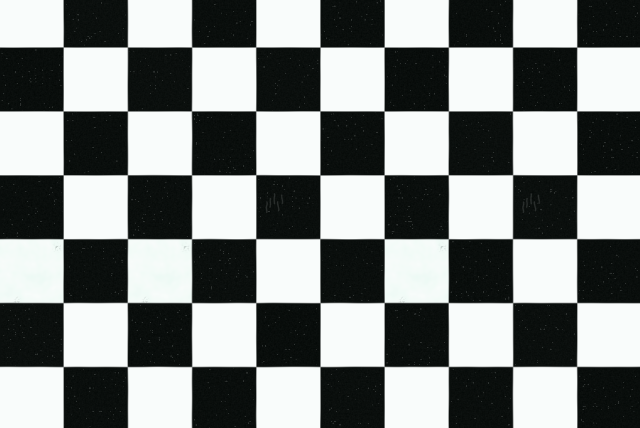
Reproduce this pattern procedurally as a Shadertoy shader.

```glsl
// Black and white checkerboard, ten columns by just under seven rows.
// The product of two signed triangle waves gives the soft-edged squares;
// noise adds grain and dust to the black, pale stains and scratches to a few tiles.

vec2 hash2(vec2 p) {
    vec3 q = fract(p.xyx * vec3(0.1031, 0.1030, 0.0973));
    q += dot(q, q.yzx + 33.33);
    return fract((q.xx + q.yz) * q.zy);
}

float gradientNoise(vec2 p) {
    vec2 i = floor(p), f = fract(p);
    vec2 u = f * f * f * (f * (f * 6.0 - 15.0) + 10.0);
    vec2 e = vec2(0, 1);
    float a = dot(hash2(i) * 2.0 - 1.0, f);
    float b = dot(hash2(i + e.yx) * 2.0 - 1.0, f - e.yx);
    float c = dot(hash2(i + e.xy) * 2.0 - 1.0, f - e.xy);
    float d = dot(hash2(i + e.yy) * 2.0 - 1.0, f - e.yy);
    return mix(mix(a, b, u.x), mix(c, d, u.x), u.y);
}

// Sparse round dust grains, at most one in each cell of a fine grid
float dust(vec2 p, float density) {
    vec2 id = floor(p), rnd = hash2(id + 71.0);
    float radius = 0.15 + 0.25 * rnd.y;
    float d = length(fract(p) - 0.4 - 0.2 * hash2(id + 13.0));
    return step(rnd.x, density) * smoothstep(radius + 0.25, radius - 0.1, d);
}

// A few short, wavering upright marks within one tile
float scratches(vec2 local, float pixel) {
    float marks = 0.0;
    for (float i = 0.0; i < 5.0; i++) {
        vec2 rnd = hash2(vec2(i, 5.0));
        vec2 q = local - vec2(0.16 + 0.06 * i, 0.5 + 0.16 * rnd.x);
        q.x += 0.03 * gradientNoise(vec2(q.y * 9.0, i * 3.7));
        q.y -= clamp(q.y, -0.04 - 0.06 * rnd.y, 0.06);
        marks += 0.6 * smoothstep(0.006 + pixel, 0.0, length(q));
    }
    return min(marks, 1.0);
}

void mainImage(out vec4 fragColor, in vec2 fragCoord) {
    // Tile coordinates, with a slight waver of the cut edges
    vec2 board = fragCoord / iResolution.xy * vec2(9.97, 6.70) + vec2(0.008, 0.044);
    float pixel = 6.70 / iResolution.y;
    board += 0.005 * vec2(gradientNoise(board * 2.3), gradientNoise(board * 2.3 + 40.0));
    vec2 tile = floor(board), local = fract(board);

    // Checker: equal signs of the two waves are white
    vec2 wave = 0.5 - abs(mod(board + 0.5, 2.0) - 1.0);
    vec2 side = clamp(wave / max(0.7 * pixel, 0.012), -1.0, 1.0);
    float white = 0.5 + 0.5 * side.x * side.y;
    float inset = min(abs(wave.x), abs(wave.y));

    // Black tiles: fine grain that fades at the rim, dust and scratches
    float grain = gradientNoise(board * 43.0) + 0.6 * gradientNoise(board * 21.0 + 9.0);
    float worn = smoothstep(0.0, 0.05, inset);
    vec3 black = vec3(0.038, 0.055, 0.048) + 0.008 * (hash2(tile).x - 0.5);
    black += worn * (0.028 * grain + 0.14 * dust(board * 38.0, 0.025));
    if (tile.y == 3.0 && (tile.x == 4.0 || tile.x == 8.0))
        black += 0.2 * scratches(local, pixel);

    // White tiles: three in one row carry a cool stain and two grey smudges
    vec3 paper = vec3(0.978, 0.988, 0.984);
    if (tile.y == 2.0 && (tile.x == 0.0 || tile.x == 2.0 || tile.x == 6.0)) {
        float cloud = gradientNoise(local * 4.0 + 3.0) + 0.5 * gradientNoise(local * 11.0);
        paper -= vec3(0.035, 0.006, 0.018) * clamp(0.7 + cloud, 0.0, 1.4);
        float smudge = smoothstep(0.10, 0.0, length(local - vec2(0.90, 0.87)))
                     + smoothstep(0.08, 0.0, length(local - vec2(0.27, 0.04)));
        paper -= 0.16 * smudge * smoothstep(-0.1, 0.4, gradientNoise(local * 30.0));
    }

    fragColor = vec4(mix(black, paper, white), 1.0);
}
```
